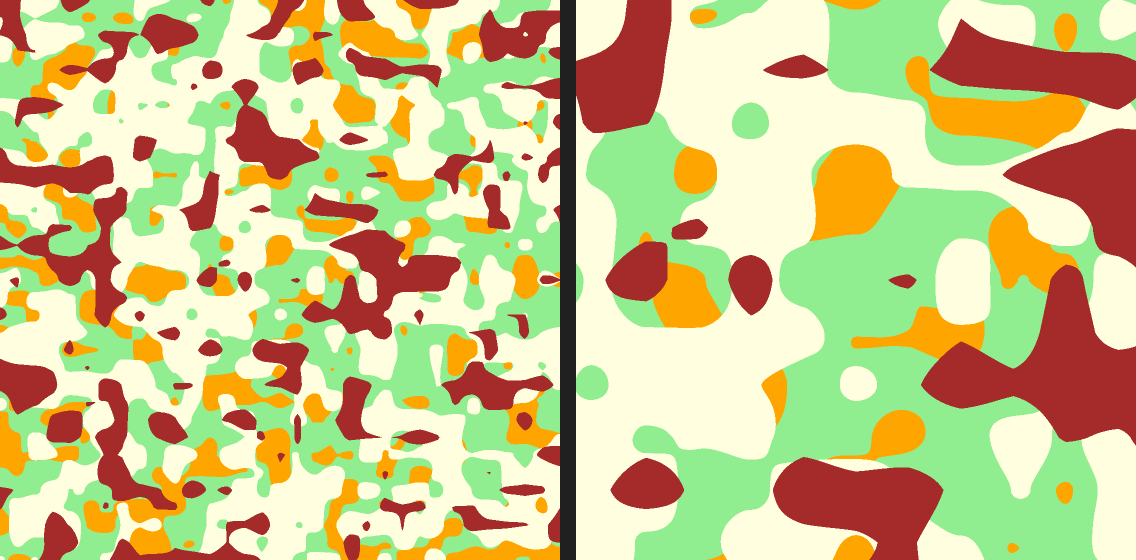
Left, the full canvas; right, a detail of the centre.
A WebGL 1 fragment shader for this texture:

```glsl
precision highp float;
// Four-colour camouflage: cream, green and orange patches under angular brown ones.

uniform vec2 u_resolution;

const vec3 CREAM  = vec3(1.00, 1.00, 0.88);
const vec3 GREEN  = vec3(0.565, 0.933, 0.565);
const vec3 BROWN  = vec3(0.647, 0.165, 0.165);
const vec3 ORANGE = vec3(1.00, 0.647, 0.00);

const float FINE_CELLS   = 32.0;  // fine lattice cells across the canvas
const float FINE_WEIGHT  = 0.5;   // share of the fine octave
const float GREEN_LEVEL  = 0.503; // higher means more cream
const float ORANGE_LEVEL = 0.101; // higher means less orange
const float ORANGE_PULL  = 0.5;   // draws orange to the middle of green
const float BROWN_LEVEL  = 0.628; // higher means less brown
const float ROUND_EDGE   = 1.0;   // smooth interpolation
const float SHARP_EDGE   = 0.35;  // mostly linear, leaves kinks on the lattice
const int   SAMPLES      = 2;     // antialiasing samples per axis

float hash(vec2 p) {
  return fract(sin(dot(p, vec2(127.1, 311.7))) * 43758.5453);
}

// Value noise; roundness blends linear and smooth interpolation.
float valueNoise(vec2 p, float roundness, float seed) {
  vec2 cell = floor(p);
  vec2 f = fract(p);
  vec2 w = mix(f, f * f * (3.0 - 2.0 * f), roundness);
  cell += seed;
  float low  = mix(hash(cell), hash(cell + vec2(1.0, 0.0)), w.x);
  float high = mix(hash(cell + vec2(0.0, 1.0)), hash(cell + vec2(1.0, 1.0)), w.x);
  return mix(low, high, w.y);
}

// Coarse and fine octaves on aligned lattices.
float patchNoise(vec2 uv, float roundness, float seed) {
  vec2 p = uv * FINE_CELLS;
  float coarse = valueNoise(p * 0.5, roundness, seed);
  float fine = valueNoise(p, roundness, seed + 61.0);
  return mix(coarse, fine, FINE_WEIGHT);
}

vec3 camouflage(vec2 uv) {
  float land  = patchNoise(uv, ROUND_EDGE, 7.0);
  float spots = patchNoise(uv, ROUND_EDGE, 173.0);
  float dark  = patchNoise(uv, SHARP_EDGE, 331.0);
  float warmth = spots - 0.5 + ORANGE_PULL * (land - 0.5);

  vec3 landColor = mix(GREEN, ORANGE, step(ORANGE_LEVEL, warmth));
  vec3 color = mix(CREAM, landColor, step(GREEN_LEVEL, land));
  return mix(color, BROWN, step(BROWN_LEVEL, dark));
}

void main() {
  float side = min(u_resolution.x, u_resolution.y);
  vec3 sum = vec3(0.0);

  // Average a small grid of samples to smooth the edges.
  for (int j = 0; j < SAMPLES; j++) {
    for (int i = 0; i < SAMPLES; i++) {
      vec2 offset = (vec2(float(i), float(j)) + 0.5) / float(SAMPLES) - 0.5;
      sum += camouflage((gl_FragCoord.xy + offset) / side);
    }
  }
  gl_FragColor = vec4(sum / float(SAMPLES * SAMPLES), 1.0);
}
```
